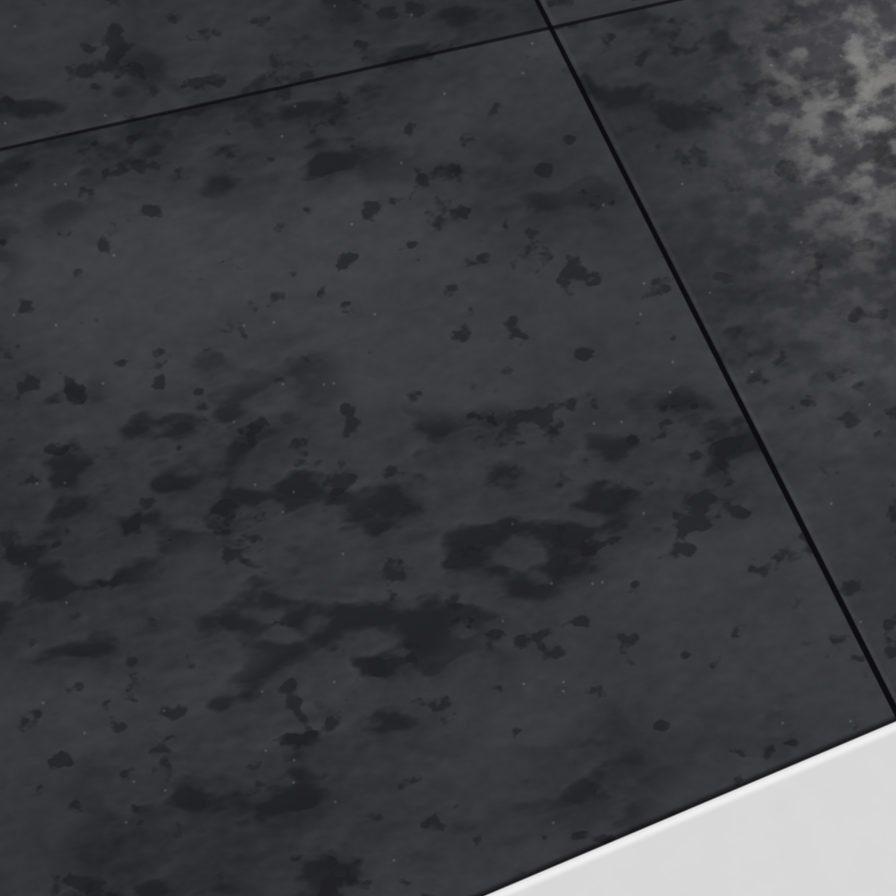
A WebGL 1 fragment shader for this texture:

```glsl
precision highp float;

uniform vec2 u_resolution;

const vec3 SLATE = vec3(0.232, 0.234, 0.252);
const vec3 PIT = vec3(0.115, 0.117, 0.132);
const vec3 GAP = vec3(0.045, 0.045, 0.055);
const vec3 SHEEN = vec3(0.225, 0.222, 0.205);
const vec3 SKIRTING = vec3(0.85, 0.848, 0.85);
const vec3 BEVEL = vec3(0.94);

float hash(vec2 p) {
  return fract(sin(dot(p, vec2(127.1, 311.7))) * 43758.5453);
}

float noise(vec2 p) {
  vec2 i = floor(p);
  vec2 f = fract(p);
  f = f * f * (3.0 - 2.0 * f);
  float low = mix(hash(i), hash(i + vec2(1.0, 0.0)), f.x);
  float high = mix(hash(i + vec2(0.0, 1.0)), hash(i + vec2(1.0, 1.0)), f.x);
  return mix(low, high, f.y);
}

float fbm(vec2 p) {
  float sum = 0.0;
  float gain = 0.5;
  for (int i = 0; i < 4; i++) {
    sum += gain * noise(p);
    p = mat2(1.6, 1.2, -1.2, 1.6) * p + 7.3;
    gain *= 0.5;
  }
  return sum / 0.9375;
}

// Signed distance to the line through a and b, positive on its left
float lineSide(vec2 p, vec2 a, vec2 b) {
  vec2 d = normalize(b - a);
  return d.x * (p.y - a.y) - d.y * (p.x - a.x);
}

float stroke(float dist, float halfWidth, float soft) {
  return 1.0 - smoothstep(halfWidth - soft, halfWidth + soft, abs(dist));
}

float glow(vec2 p, vec2 center, vec2 radius) {
  vec2 d = (p - center) / radius;
  return exp(-dot(d, d));
}

// Small round specks, present in a given share of the cells
float specks(vec2 p, float share) {
  vec2 cell = floor(p);
  vec2 center = 0.3 + 0.4 * vec2(hash(cell + 3.1), hash(cell + 8.7));
  float dotMask = 1.0 - smoothstep(0.06, 0.24, length(fract(p) - center));
  return dotMask * step(1.0 - share, hash(cell));
}

// Stone surface: cloudy tone, streaked pits, shallow relief and flecks
vec3 stone(vec2 p, vec2 grain, float tone) {
  float cloud = fbm(grain * vec2(4.0, 6.0)) - 0.5;
  float fine = fbm(grain * vec2(70.0, 110.0)) - 0.5;
  vec3 color = SLATE + tone + 0.07 * cloud + 0.035 * fine;

  vec2 q = grain * vec2(17.0, 32.0);
  float rough = fbm(q);
  float relief = rough - fbm(q + vec2(-0.12, 0.25));
  float wear = fbm(grain * vec2(3.5, 6.5) + 19.0) + 0.13 * (0.55 - p.x);
  wear += 0.12 * glow(p, vec2(0.06, 0.48), vec2(0.3, 0.14));
  float worn = smoothstep(0.4, 0.64, wear);
  float pits = smoothstep(0.53, 0.72, rough) * worn;
  float chips = smoothstep(0.66, 0.76, fbm(grain * vec2(30.0, 38.0) + 41.0));

  color -= 0.025 * worn;
  color += 0.07 * relief * (0.4 + worn);
  color = mix(color, PIT, clamp(0.75 * pits + 0.6 * chips, 0.0, 0.85));
  return color + 0.09 * specks(p * 90.0, 0.008);
}

void main() {
  vec2 p = gl_FragCoord.xy / u_resolution;
  float pixel = 1.0 / min(u_resolution.x, u_resolution.y);
  float soft = max(pixel, 0.0014);

  // Slab layout: two seams and the pale lower corner
  float across = lineSide(p, vec2(0.599, 1.0), vec2(1.0, 0.206));
  float along = lineSide(p, vec2(0.0, 0.833), vec2(0.755, 1.0));
  float floorSide = lineSide(p, vec2(0.54, 0.0), vec2(1.0, 0.195));
  float rightSlab = smoothstep(-soft, soft, across);
  vec2 slab = vec2(step(0.0, across), step(0.0, along));

  // Each slab gets its own stretch of grain and slight tone
  vec2 grain = vec2(dot(p, vec2(0.976, 0.216)), dot(p, vec2(-0.216, 0.976)));
  grain += slab * vec2(5.3, 8.9);
  float tone = -0.012 * slab.y - 0.012 * slab.x;
  tone -= 0.015 * (1.0 - smoothstep(0.0, 0.25, p.y));
  vec3 color = stone(p, grain, tone);

  // Rough reflected light on the right slab
  float glint = fbm(grain * vec2(48.0, 65.0) + 11.0);
  float hot = glow(p, vec2(0.97, 0.9), vec2(0.11, 0.13));
  float wide = glow(p, vec2(1.0, 0.8), vec2(0.2, 0.26));
  float sparkle = smoothstep(0.3, 0.75, glint);
  color += SHEEN * rightSlab * (hot * (0.3 + 0.75 * sparkle) + wide * (0.1 + 0.35 * sparkle));

  // Seams, with a faint lit lip on the long one
  float longWidth = mix(0.0036, 0.0024, p.y);
  color += 0.025 * stroke(across - 0.006, 0.002, 0.002);
  color = mix(color, GAP, 0.75 * stroke(along, 0.0018, soft));
  color = mix(color, GAP, 0.96 * stroke(across, longWidth, soft));

  // Contact shadow and pale corner with a bright bevel
  color *= 1.0 - 0.6 * (1.0 - smoothstep(0.0, 0.009, floorSide));
  float bevel = stroke(floorSide + 0.006, 0.004, 0.004);
  vec3 pale = mix(SKIRTING, BEVEL, bevel) + 0.012 * (fbm(p * 40.0) - 0.5);
  color = mix(pale, color, smoothstep(-soft, soft, floorSide));

  gl_FragColor = vec4(color, 1.0);
}
```
